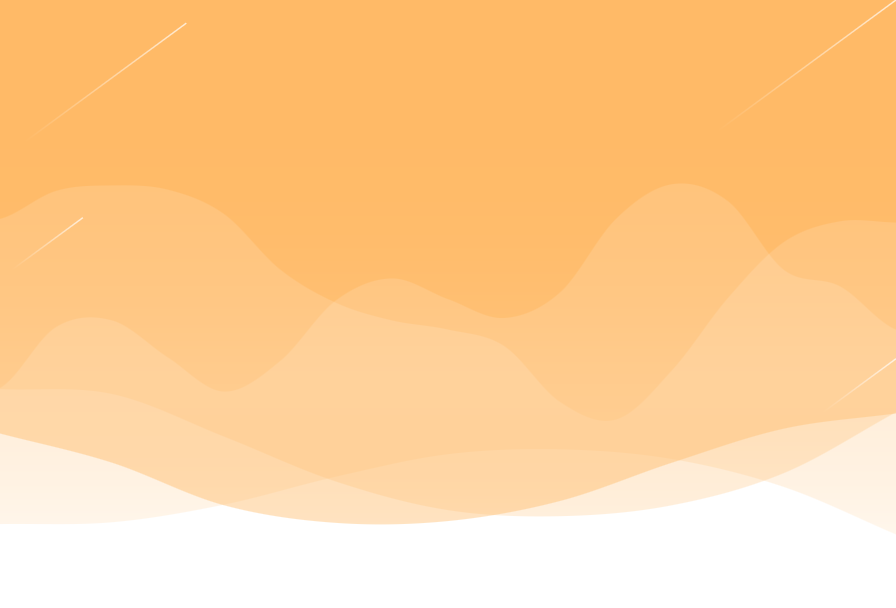
Write a Shadertoy shader that draws this background.

```glsl
// Layered orange waves fading down to white, with pale slanted streaks.
// Crests are smooth splines over evenly spaced heights; three orange sheets
// thin out towards the bottom, two white veils lie on them as soft hills.

const vec3 ORANGE = vec3(1.0, 0.73, 0.405);
const vec3 WHITE = vec3(1.0);

// Sheet opacity at the bottom and top of the canvas
const vec2 FRONT_FADE = vec2(0.284, 1.213);
const vec2 MIDDLE_FADE = vec2(0.112, 0.900);
const vec2 BACK_FADE = vec2(0.025, 0.850);

const float VEIL_OPACITY = 0.13;
const vec2 VEIL_RANGE = vec2(0.12, 0.42);   // heights where veils fade in

const vec2 STREAK_SLOPE = vec2(1.0, 0.735);
const float STREAK_HALF_WIDTH = 0.0012;
const float STREAK_OPACITY = 0.72;

// Heights of the crests at even steps across the canvas
const float HILL_A[17] = float[17](
    0.640, 0.686, 0.695, 0.688, 0.648, 0.557, 0.502, 0.473, 0.458,
    0.431, 0.339, 0.310, 0.391, 0.510, 0.602, 0.636, 0.634);
const float HILL_B[17] = float[17](
    0.362, 0.462, 0.473, 0.412, 0.356, 0.406, 0.506, 0.542, 0.508,
    0.477, 0.519, 0.640, 0.697, 0.669, 0.556, 0.529, 0.458);
const float FRONT[9] = float[9](
    0.287, 0.239, 0.169, 0.140, 0.143, 0.176, 0.239, 0.295, 0.320);
const float MIDDLE[9] = float[9](
    0.360, 0.352, 0.282, 0.208, 0.161, 0.151, 0.169, 0.222, 0.322);
const float BACK[9] = float[9](
    0.138, 0.141, 0.170, 0.216, 0.253, 0.261, 0.245, 0.199, 0.121);

// Head position (canvas fractions) and length (canvas heights)
const vec3 STREAKS[4] = vec3[4](
    vec3(0.208, 0.962, 0.329), vec3(1.0, 1.0, 0.363),
    vec3(0.0925, 0.642, 0.145), vec3(1.0, 0.410, 0.148));

// Catmull-Rom segment between b and c
float catmullRom(float a, float b, float c, float d, float t) {
    return b + 0.5 * t * (c - a + t * (2.0 * a - 5.0 * b + 4.0 * c - d
         + t * (3.0 * (b - c) + d - a)));
}

float hillCrest(float h[17], float x) {
    float s = clamp(x, 0.0, 1.0) * 16.0;
    int i = min(int(s), 15);
    return catmullRom(h[max(i - 1, 0)], h[i], h[i + 1], h[min(i + 2, 16)], s - float(i));
}

float waveCrest(float h[9], float x) {
    float s = clamp(x, 0.0, 1.0) * 8.0;
    int i = min(int(s), 7);
    // Extend the end slopes in a straight line
    float before = i > 0 ? h[max(i - 1, 0)] : 2.0 * h[0] - h[1];
    float after = i < 7 ? h[min(i + 2, 8)] : 2.0 * h[8] - h[7];
    return catmullRom(before, h[i], h[i + 1], after, s - float(i));
}

// Smooth coverage of the side where d is positive
float cover(float d) {
    return clamp(d / max(fwidth(d), 1e-5) + 0.5, 0.0, 1.0);
}

float sheet(float d, vec2 fade, float y) {
    return cover(d) * clamp(mix(fade.x, fade.y, y), 0.0, 1.0);
}

// Thin line, bright at its head and fading along its tail
float streak(vec2 p, vec2 head, float len, float pixel) {
    vec2 dir = normalize(STREAK_SLOPE);
    vec2 q = head - p;
    float along = dot(q, dir);
    float across = abs(q.x * dir.y - q.y * dir.x);
    float line = clamp((STREAK_HALF_WIDTH - across) / pixel + 0.5, 0.0, 1.0);
    float tip = clamp(along / pixel + 0.5, 0.0, 1.0);
    return line * tip * clamp(1.0 - along / len, 0.0, 1.0);
}

void mainImage(out vec4 fragColor, in vec2 fragCoord) {
    vec2 uv = fragCoord / iResolution.xy;
    vec2 aspect = vec2(iResolution.x / iResolution.y, 1.0);

    // Orange sheets hanging above their lower edges
    float front = sheet(uv.y - waveCrest(FRONT, uv.x), FRONT_FADE, uv.y);
    float middle = sheet(uv.y - waveCrest(MIDDLE, uv.x), MIDDLE_FADE, uv.y);
    float back = sheet(uv.y - waveCrest(BACK, uv.x), BACK_FADE, uv.y);
    float white = (1.0 - front) * (1.0 - middle) * (1.0 - back);

    // White veils below the hill crests
    float veil = VEIL_OPACITY * smoothstep(VEIL_RANGE.x, VEIL_RANGE.y, uv.y);
    float hillA = veil * cover(hillCrest(HILL_A, uv.x) - uv.y);
    float hillB = veil * cover(hillCrest(HILL_B, uv.x) - uv.y);
    float orange = (1.0 - white) * (1.0 - hillA) * (1.0 - hillB);
    vec3 color = mix(WHITE, ORANGE, orange);

    // Slanted streaks
    for (int i = 0; i < 4; i++) {
        vec3 s = STREAKS[i];
        float glow = streak(uv * aspect, s.xy * aspect, s.z, 1.0 / iResolution.y);
        color = mix(color, WHITE, STREAK_OPACITY * glow);
    }
    fragColor = vec4(color, 1.0);
}
```
